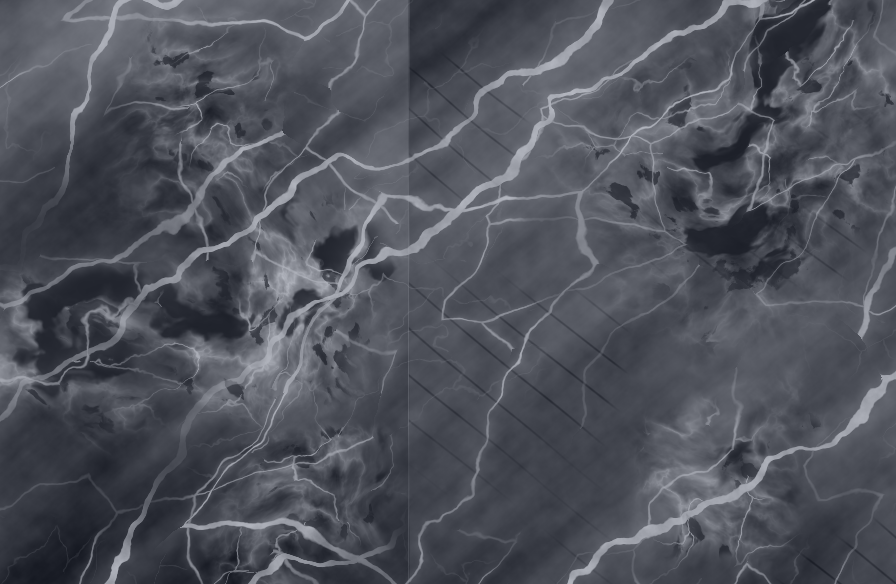
A Shadertoy shader for this texture:

```glsl
const float SEAM_X = 0.70;          // slab joint, in canvas heights
const float GRAIN_ANGLE = 0.70;     // direction of veins and streaks
const float BASE_TONE = 0.285;
const float CLOUD_CONTRAST = 0.42;
const float STREAK_CONTRAST = 0.13;
const float VEIN_TONE = 0.72;
const float DARK_TONE = 0.12;
const vec3 SLATE_TINT = vec3(-0.012, 0.0, 0.035);
const int LONG_VEINS = 5;
const int CLUSTERS = 7;
// Shattered zones: centre and radius
const vec3 CLUSTER[CLUSTERS] = vec3[](
    vec3(0.34, 0.74, 0.20), vec3(0.15, 0.38, 0.18), vec3(0.46, 0.52, 0.24),
    vec3(0.55, 0.10, 0.14), vec3(1.30, 0.70, 0.27), vec3(1.25, 0.18, 0.17),
    vec3(1.42, 0.92, 0.16));

float hash(vec2 p) {
    vec3 q = fract(vec3(p.xyx) * 0.1031);
    q += dot(q, q.yzx + 33.33);
    return fract((q.x + q.y) * q.z);
}

vec2 hash2(vec2 p) { return vec2(hash(p), hash(p + 71.7)); }

float noise(vec2 p) {
    vec2 i = floor(p), f = fract(p);
    f = f * f * (3.0 - 2.0 * f);
    return mix(mix(hash(i), hash(i + vec2(1, 0)), f.x),
               mix(hash(i + vec2(0, 1)), hash(i + vec2(1, 1)), f.x), f.y);
}

float fbm(vec2 p) {
    float sum = 0.0, amp = 0.5;
    for (int i = 0; i < 5; i++) {
        sum += amp * noise(p);
        p = mat2(1.6, 1.2, -1.2, 1.6) * p + 5.3;
        amp *= 0.5;
    }
    return sum / 0.96875;
}

vec2 warp(vec2 p, float freq) {
    return vec2(fbm(p * freq), fbm(p * freq + 37.0)) - 0.5;
}

// Bright core with a faint halo
float stroke(float d, float w, float soft) {
    return max(1.0 - smoothstep(max(w - soft, 0.0), w + soft, d),
               0.28 * exp(-d / (4.0 * w)));
}

// Voronoi borders, of which only a share are drawn
float crackNet(vec2 p, float scale, float width, float share, float soft) {
    vec2 q = p * scale, id = floor(q), own = id, near = vec2(0);
    float best = 9.0, line = 0.0;
    for (int j = -1; j <= 1; j++)
    for (int i = -1; i <= 1; i++) {
        vec2 c = id + vec2(i, j), site = c + hash2(c) - q;
        float d = dot(site, site);
        if (d < best) { best = d; own = c; near = site; }
    }
    for (int j = -2; j <= 2; j++)
    for (int i = -2; i <= 2; i++) {
        if (i == 0 && j == 0) continue;
        vec2 c = own + vec2(i, j), site = c + hash2(c) - q;
        float d = dot(0.5 * (near + site), normalize(site - near)) / scale;
        float k = hash(own + c + 11.0);
        float w = width * mix(0.35, 1.0, hash(own + c + 53.0));
        line = max(line, step(k, share) * stroke(max(d, 0.0), w, soft));
    }
    return line;
}

float clusterMask(vec2 p) {
    float mask = 0.0;
    for (int i = 0; i < CLUSTERS; i++)
        mask = max(mask, 1.0 - smoothstep(0.35, 1.25, distance(p, CLUSTER[i].xy) / CLUSTER[i].z));
    return mask;
}

void mainImage(out vec4 fragColor, in vec2 fragCoord) {
    vec2 p = fragCoord / iResolution.y;
    float px = 1.0 / iResolution.y;
    float c = cos(GRAIN_ANGLE), s = sin(GRAIN_ANGLE);
    mat2 toGrain = mat2(c, -s, s, c);
    float right = smoothstep(SEAM_X - px, SEAM_X + px, p.x);

    vec2 jag = 0.035 * warp(p, 14.0);
    vec2 bent = p + 0.22 * warp(p, 2.6) + jag;
    vec2 g = toGrain * p, bentGrain = toGrain * bent;
    float cluster = clusterMask(p + 0.30 * warp(p, 5.0));

    // Cloudy slate with brushed streaks
    float tone = BASE_TONE + 0.025 * right;
    tone += CLOUD_CONTRAST * (fbm(bentGrain * vec2(1.6, 3.2) + 9.0 * right) - 0.5);
    tone += STREAK_CONTRAST * (fbm(g * vec2(3.0, 24.0)) - 0.5);
    tone += 0.06 * (fbm(p * 45.0) - 0.5);
    tone -= 0.05 * right * exp(-6.0 * max(p.x - SEAM_X, 0.0));
    tone -= 0.05 * smoothstep(0.35, 0.0, p.y);

    // Thin dark joints across the grain
    float across = dot(p, vec2(0.62, 0.78)) + 0.012 * noise(p * 6.0);
    float joint = abs(fract(across * 17.0 + 0.4 * noise(p * 2.0)) - 0.5) / 17.0;
    float jointMask = smoothstep(0.48, 0.68, noise(p * 5.0 + 20.0)) * right * (1.0 - cluster);
    tone -= 0.09 * jointMask * (1.0 - smoothstep(0.0, 0.0015 + px, joint));

    // Shattered zones: pale webs and dark fragments
    float web = 1.0 - abs(2.0 * fbm(bent * 15.0 + 3.0) - 1.0);
    tone += cluster * (0.07 + 0.24 * (pow(web, 5.0) - 0.42) + 0.34 * (fbm(bent * 24.0) - 0.5));
    float pits = smoothstep(0.64, 0.70, fbm(bentGrain * vec2(6.0, 9.0) + 14.0));
    pits = max(pits, 0.75 * smoothstep(0.64, 0.71, fbm(bent * 26.0 + 60.0)));
    tone = mix(tone, DARK_TONE, 0.9 * pits * smoothstep(0.15, 0.6, cluster));

    // Vein networks from hairline to bold
    vec2 net = bentGrain * vec2(0.6, 1.0);
    float patchy = smoothstep(0.36, 0.60, noise(p * 5.0 + 8.0));
    float hair = crackNet(net + jag, 15.0, 0.0014, 0.6, px) * patchy * (0.15 + 0.7 * cluster);
    float fine = crackNet(net + 4.0, 6.5, 0.0023, 0.55, px) * (0.25 + 0.5 * max(cluster, patchy));
    float bold = crackNet(net + 9.0, 2.7, 0.0045, 0.5, px) * (0.6 + 0.4 * patchy);

    // Long wandering veins
    for (int i = 0; i < LONG_VEINS; i++) {
        float k = float(i), u = g.x + jag.x;
        float path = -0.72 + 0.31 * k + 0.5 * (fbm(vec2(u * 2.4, 7.3 * k)) - 0.5);
        float fade = smoothstep(0.30, 0.52, noise(vec2(u * 2.6, 3.7 * k + 1.5)));
        float w = 0.003 + 0.005 * noise(vec2(u * 9.0, k));
        bold = max(bold, fade * stroke(abs(g.y + jag.y - path), w, px));
    }
    float vein = max(max(hair, fine), bold) * (0.72 + 0.5 * (fbm(p * 38.0) - 0.3));
    tone = mix(tone, VEIN_TONE, clamp(vein, 0.0, 1.0));

    fragColor = vec4(clamp(tone + SLATE_TINT, 0.0, 1.0), 1.0);
}
```
